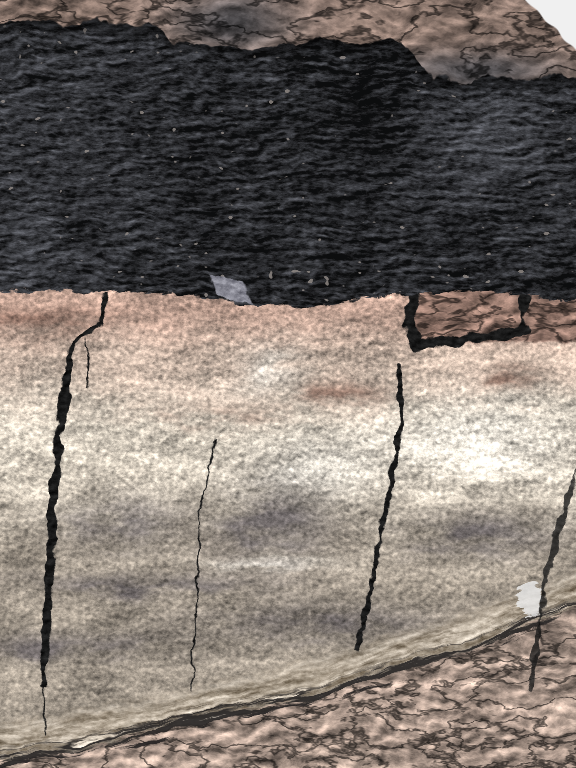
This texture is drawn by a WebGL 2 fragment shader. Its source:

```glsl
#version 300 es
precision highp float;
// A rock face: a black coal seam under a brown cap, above pale stained
// sandstone split by dark cracks, with tilted beds and rubble at the foot.
// Gradient noise gives grain, relief and creases; segments give the cracks.
uniform vec2 u_resolution;
out vec4 fragColor;

vec2 hash2(vec2 p) {
  vec3 q = fract(p.xyx * vec3(.1031, .103, .0973));
  q += dot(q, q.yzx + 33.33);
  return fract((q.xx + q.yz) * q.zy);
}

float corner(vec2 i, vec2 f, vec2 o) {
  return dot(hash2(i + o + 50.) * 2. - 1., f - o);
}

float noise(vec2 p) {
  vec2 i = floor(p), f = p - i, u = f * f * (3. - 2. * f);
  return mix(mix(corner(i, f, vec2(0)), corner(i, f, vec2(1, 0)), u.x),
             mix(corner(i, f, vec2(0, 1)), corner(i, f, vec2(1)), u.x), u.y);
}

float fbm(vec2 p) {
  float sum = 0., amp = .8;
  for (int k = 0; k < 5; k++) {
    sum += amp * noise(p);
    p = mat2(1.9, .5, -.5, 1.9) * p + 7.3;
    amp *= .55;
  }
  return sum;
}

// Light from above on a rough surface
float relief(vec2 p) {
  return fbm(p) - fbm(p + vec2(-.2, .45));
}

// Broken stone: patches, lit facets and dark creases
vec3 rock(vec2 p, vec3 color) {
  float crease = smoothstep(0., .09, abs(fbm(p * vec2(13, 30))));
  float light = .95 + .5 * fbm(p * vec2(9, 22) + 4.) + .75 * relief(p * vec2(32, 60));
  return color * light * mix(.45, 1., crease);
}

float seg(vec2 p, vec2 a, vec2 b) {
  vec2 d = b - a;
  return length(p - a - d * clamp(dot(p - a, d) / dot(d, d), 0., 1.));
}

// Distance to a path through four points
float path(vec2 p, vec4 a, vec4 b) {
  return min(seg(p, a.xy, a.zw), min(seg(p, a.zw, b.xy), seg(p, b.xy, b.zw)));
}

float spot(vec2 p, float x, float y, float rx, float ry) {
  vec2 q = (p - vec2(x, y)) / vec2(rx, ry);
  return exp(-dot(q, q));
}

float line(float dist, float width) {
  return 1. - smoothstep(width - .001, width + .001, dist);
}

vec3 sandstone(vec2 p, vec2 w) {
  float broad = fbm(p * vec2(9, 14)), streak = fbm(w * vec2(12, 42) + 5.);
  w += vec2(.04, .02) * streak;
  vec3 c = mix(vec3(.63, .59, .54), vec3(.86, .82, .76), smoothstep(.25, .43, w.y + .08 * broad));
  c = mix(c, vec3(.79, .71, .65), smoothstep(.44, .53, w.y + .04 * broad));
  c = mix(c, vec3(.75, .63, .57), smoothstep(.53, .6, w.y));
  // Pale washes, grey stains, rust
  float pale = spot(w, .41, .39, .08, .04) + spot(w, .35, .52, .04, .03)
    + spot(w, .62, .43, .13, .05) + spot(w, .35, .265, .07, .008);
  c = mix(c, vec3(.94, .92, .88), min(.65 * pale, .9));
  float grey = spot(w, .16, .32, .07, .03) + spot(w, .63, .305, .09, .025)
    + spot(w, .19, .24, .15, .013) + spot(w, .42, .19, .14, .022)
    + spot(w, .36, .32, .07, .05) + spot(w, .1, .16, .13, .016);
  c = mix(c, vec3(.36, .34, .35), clamp(grey * (.6 + 1.3 * streak), 0., .8));
  float rust = spot(w, .45, .49, .06, .015) + spot(w, .67, .51, .03, .018)
    + spot(w, .07, .585, .09, .02) + .5 * spot(w, .3, .46, .12, .02);
  c = mix(c, vec3(.42, .32, .28), clamp(rust * (.6 + 1.5 * streak), 0., .75));
  float grain = .28 * relief(p * vec2(60, 85)) + .5 * fbm(p * vec2(160, 200));
  return c * (1. + .3 * broad + .35 * streak + grain);
}

vec3 coal(vec2 p, vec2 w) {
  float light = .15 + .17 * fbm(w * vec2(14, 85)) + .25 * relief(w * vec2(32, 120))
    + .2 * fbm(p * vec2(110, 230)) + .08 * fbm(p * vec2(13, 7));
  light += .05 * smoothstep(.35, 0., p.x) + .1 * spot(w, .64, .82, .1, .09)
    - .08 * spot(w, .47, .85, .06, .1);
  float fleck = smoothstep(.4, .5, noise(p * vec2(95, 140)) + .1 * spot(p, .4, .63, .2, .03));
  return mix(max(light, .05) * vec3(.98, 1, 1.07), vec3(.58, .55, .53), .8 * fleck);
}

void main() {
  vec2 p = gl_FragCoord.xy / u_resolution * vec2(.75, 1);
  vec2 w = p + .012 * vec2(fbm(p * 14.), fbm(p * 14. + 20.));
  vec2 j = p + .007 * vec2(fbm(p * 50.), fbm(p * 50. + 8.));
  vec3 c = sandstone(p, w);
  // Upper block, tilted beds and rubble
  float block = smoothstep(.535, .54, j.x) * smoothstep(.552, .557, j.y);
  c = mix(c, rock(w, vec3(.62, .5, .45)), block);
  float foot = w.y - .025 - .14 * p.x - .16 * p.x * p.x;
  float beds = fbm(vec2(p.x * 14., foot * 120.));
  float grit = relief(p * vec2(70, 110));
  c = mix(c, vec3(.7, .65, .58) + .65 * beds + .3 * grit, .8 * smoothstep(.04, .01, abs(foot - .005)));
  c = mix(c, rock(w * 1.2 + .3, vec3(.69, .61, .56)), smoothstep(-.012, -.018, foot + .02 * beds));
  float seam = smoothstep(.014, .006, abs(foot + .008 + .03 * beds));
  c = mix(c, vec3(.14, .13, .13), .9 * seam * smoothstep(-.15, .15, beds + .2 * spot(p, .25, .07, .12, .1)));
  c = mix(c, vec3(.92), .8 * smoothstep(.4, .5, spot(j, .69, .22, .018, .025) + .5 * beds));
  // Cracks of uneven width
  float gap = path(j, vec4(.536, .615, .538, .55), vec4(.677, .567, .684, .61));
  float left = min(path(j, vec4(.139, .618, .13, .577), vec4(.094, .553, .086, .499)),
                   path(j, vec4(.086, .499, .068, .349), vec4(.065, .271, .056, .108)));
  float mid = path(j, vec4(.52, .525, .523, .447), vec4(.488, .258, .465, .154));
  float thin = min(path(j, vec4(.28, .427, .26, .336), vec4(.258, .258, .25, .102)),
    min(seg(j, vec2(.113, .557), vec2(.116, .495)), seg(j, vec2(.056, .108), vec2(.059, .043))));
  float side = path(j, vec4(.75, .388, .708, .24), vec4(.7, .17, .69, .1));
  float wide = .0025 + .004 * smoothstep(.62, .42, p.y) * smoothstep(.09, .2, p.y);
  float vary = .9 + noise(p * 45.);
  float cracks = max(max(line(gap, .007 * vary * vary), line(left, wide * vary)),
                     max(line(mid, .0034 * vary), line(thin, .001 * vary)));
  c = mix(c, vec3(.1) + .12 * grit, max(cracks, .8 * line(side, .004 * vary * vary)));
  // Coal seam, loose stone, cap and sky
  float base = .621 - .02 * spot(p, .38, p.y, .12, 1.) - .012 * smoothstep(.62, .75, p.x);
  c = mix(c, coal(p, w), smoothstep(-.001, .001, j.y - base + .008 * beds));
  vec2 q = j - vec2(.3, .624);
  float stone = max(abs(q.x + .4 * q.y) * .65, abs(q.y + .25 * q.x));
  c = mix(c, vec3(.53, .53, .57) + .3 * grit, line(stone, .0125));
  float cap = w.y - .97 + .03 * smoothstep(.19, .23, p.x) + .04 * smoothstep(.5, .56, p.x)
    + .025 * fbm(p * vec2(16, 9));
  c *= mix(1., .55, smoothstep(-.02, 0., cap));
  float ledge = max(spot(w, .3, .97, .08, .04), spot(w, .62, .91, .11, .025));
  vec3 brown = mix(vec3(.55, .47, .43), vec3(.36, .35, .36), ledge);
  c = mix(c, rock(w, brown), smoothstep(-.001, .002, cap));
  c = mix(c, vec3(.94), smoothstep(-.002, .002, p.x + p.y - 1.685 + .01 * noise(p * 40.)));
  fragColor = vec4(clamp(c, 0., 1.), 1);
}
```
